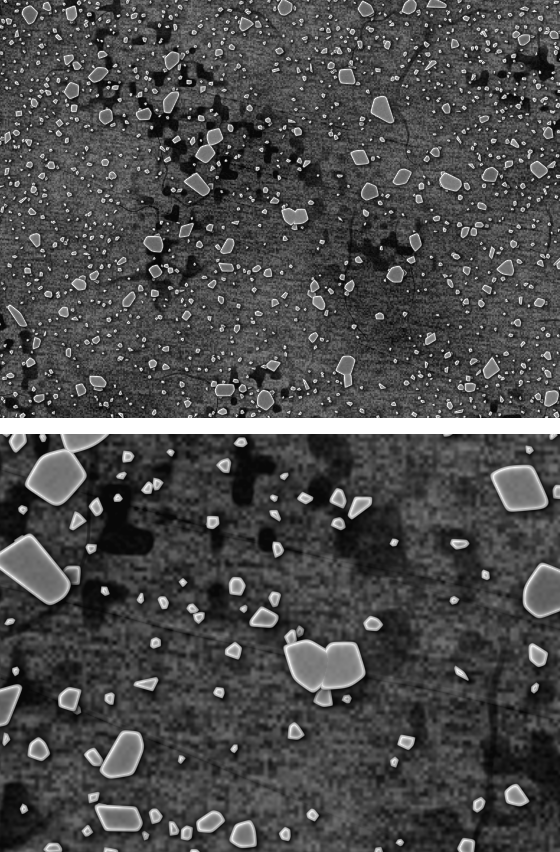
Top, the full canvas; bottom, a detail of the centre.
Reproduce this texture procedurally as a WebGL 2 fragment shader.

```glsl
#version 300 es
precision highp float;
// Grey micrograph of an etched metal: a finely streaked, noisy matrix with
// cracks and pits, strewn with rounded polygonal grains in three sizes.
// Each grain has a bright rim and a dark halo that is deepest at lower right.
uniform vec2 u_resolution;
out vec4 fragColor;

vec3 hash3(vec2 p) {
  vec3 q = fract(vec3(p.xyx) * vec3(0.1031, 0.1030, 0.0973));
  q += dot(q, q.yxz + 33.33);
  return fract((q.xxy + q.yzz) * q.zyx);
}

float noise(vec2 p) {
  vec2 i = floor(p), f = fract(p);
  f = f * f * (3.0 - 2.0 * f);
  return mix(mix(hash3(i).x, hash3(i + vec2(1, 0)).x, f.x),
             mix(hash3(i + vec2(0, 1)).x, hash3(i + vec2(1, 1)).x, f.x), f.y);
}

float fbm(vec2 p) {
  float sum = 0.0, amp = 0.5;
  for (int i = 0; i < 4; i++) {
    sum += amp * noise(p);
    p = mat2(1.6, 1.2, -1.2, 1.6) * p + 17.3;
    amp *= 0.5;
  }
  return sum / 0.9375;
}

// Regions crowded with fine grains, sparse around the middle
float crowding(vec2 p) {
  float spread = length((p - vec2(0.72, 0.40)) * vec2(0.8, 1.0));
  return smoothstep(0.35, 0.95, 0.75 * fbm(p * 4.0 + 3.7) + 0.65 * spread);
}

// Rounded polygon: soft maximum of half planes around an ellipse
float grainShape(vec2 q, float r, float stretch, vec2 id) {
  float sum = 0.0, turn = 6.2832 * hash3(id + 5.1).x;
  float tilt = 3.1416 * hash3(id + 9.4).y;
  for (int i = 0; i < 6; i++) {
    vec3 h = hash3(id + float(i) * 13.7);
    float a = turn + (float(i) + 0.7 * h.x) * 1.0472;
    vec2 support = vec2(cos(a - tilt) * stretch, sin(a - tilt) / stretch);
    float d = dot(q, vec2(cos(a), sin(a))) - r * length(support) * (0.8 + 0.4 * h.y);
    sum += exp(min(11.0 * d / r, 80.0));
  }
  return log(sum) * r / 11.0;
}

// Lays one scattered layer of grains and their halos over the tone
float addGrains(float tone, vec2 p, float cell, vec2 radii, vec2 chance, float seed) {
  float nearest = 1.0, shade = 0.0, body = 0.4, lit = 0.5;
  for (int y = -1; y <= 1; y++)
  for (int x = -1; x <= 1; x++) {
    vec2 id = floor(p / cell) + vec2(x, y);
    vec3 place = hash3(id + seed), look = hash3(id + seed + 71.3);
    vec2 center = (id + 0.05 + 0.9 * place.xy) * cell;
    if (place.z > mix(chance.x, chance.y, crowding(center))) continue;
    vec2 q = p - center;
    float r = mix(radii.x, radii.y, look.x * look.x);
    if (length(q) > 4.0 * r + 0.02) continue;
    float stretch = 1.0 + 0.35 * look.y + 0.7 * smoothstep(0.88, 1.0, look.y);
    float d = grainShape(q, r, stretch, id + seed);
    float side = 0.5 + 0.5 * dot(q / (length(q) + 1e-5), vec2(0.8, -0.6));
    shade = max(shade, exp(-max(d, 0.0) / 0.0035) * (0.25 + 0.75 * side));
    if (d < nearest) {
      nearest = d;
      body = 0.37 + 0.14 * look.z;
      lit = 1.0 - side;
    }
  }
  float edge = 0.75 / u_resolution.y;
  float rim = exp(-abs(nearest + 0.0018) / 0.0017) * (0.7 + 0.35 * lit);
  float grain = mix(body, 0.95, rim);
  return mix(tone * (1.0 - 0.9 * shade), grain, smoothstep(edge, -edge, nearest));
}

// Streaked matrix with cracks, pits and long polishing scratches
float matrix(vec2 p) {
  float tone = 0.295 + 0.30 * (fbm(p * 3.0 + 8.2) - 0.5) + 0.05 * (crowding(p) - 0.4);
  vec2 s = vec2(p.x, p.y + 0.08 * p.x + 0.02 * noise(p * 4.0));
  tone += 0.15 * (noise(s * vec2(32.0, 210.0)) - 0.5);
  tone += 0.24 * (noise(p * 290.0) - 0.5);
  vec2 bent = p + 0.03 * vec2(noise(p * 22.0), noise(p * 22.0 + 40.0));
  float crack = 1.0 - smoothstep(0.004, 0.016, abs(noise(bent * 6.5) - 0.5));
  tone *= 1.0 - 0.5 * crack * smoothstep(0.45, 0.7, noise(p * 9.0 + 21.0));
  for (int i = 0; i < 6; i++) {
    vec3 h = hash3(vec2(i, 4.6));
    float gap = p.y + (0.2 + 0.25 * h.x) * p.x - 1.25 * h.y - 0.004 * noise(p * 15.0);
    float fade = smoothstep(0.35, 0.7, noise(p * 3.0 + 30.0 * h.z));
    tone -= 0.12 * fade * (exp(-abs(gap) / 0.0015) - 0.5 * exp(-abs(gap - 0.004) / 0.0015));
  }
  float pit = smoothstep(0.55, 0.75, noise(p * 50.0 + 6.0));
  return tone * (1.0 - 0.85 * pit * smoothstep(0.48, 0.8, noise(p * 5.0 + 12.0)));
}

void main() {
  vec2 p = gl_FragCoord.xy / u_resolution.y;
  float tone = matrix(p);
  tone = addGrains(tone, p, 0.021, vec2(0.0030, 0.0058), vec2(0.10, 0.72), 11.0);
  tone = addGrains(tone, p, 0.045, vec2(0.0055, 0.0100), vec2(0.30, 0.42), 137.0);
  tone = addGrains(tone, p, 0.100, vec2(0.0105, 0.0220), vec2(0.62, 0.42), 263.0);
  tone += 0.05 * (noise(p * 310.0 + 50.0) - 0.5);
  fragColor = vec4(vec3(clamp(tone, 0.03, 0.95)), 1.0);
}
```
